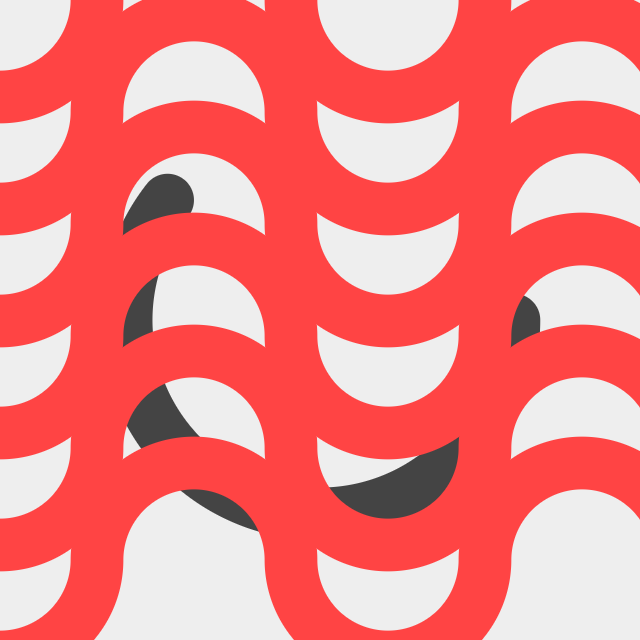
Write a WebGL 1 fragment shader that draws this pattern.

```glsl
precision highp float;
// Stacked red waves of semicircles over a dark round-capped arc on pale grey.

#define PAPER vec3(0.9333)
#define WAVE_RED vec3(1.0, 0.2667, 0.2667)
#define ARC_DARK vec3(0.2667)
#define PERIOD 0.6062      // width of one full wave
#define HALF_WIDTH 0.0412  // half the stroke width
#define ROW_GAP 0.175      // distance between waves
#define ROWS 6
#define ARC_RADIUS 0.303
#define ARC_SWEEP 3.808    // radians, clockwise from the right

uniform vec2 u_resolution;

// Stroke of alternating semicircles: trough at x = 0, crest half a period on.
float waveDistance(vec2 p) {
  float shift = p.y > 0.0 ? 0.0 : 0.5 * PERIOD;
  float x = mod(p.x + shift, PERIOD) - 0.5 * PERIOD;
  return abs(length(vec2(x, p.y)) - 0.25 * PERIOD) - HALF_WIDTH;
}

// Circular stroke with round caps.
float arcDistance(vec2 p) {
  float halfSweep = 0.5 * ARC_SWEEP;
  float c = cos(halfSweep);
  float s = sin(halfSweep);
  // Turn the middle of the arc onto the positive x axis.
  vec2 q = vec2(c * p.x - s * p.y, s * p.x + c * p.y);
  float angle = clamp(atan(q.y, q.x + 1e-6), -halfSweep, halfSweep);
  return length(q - ARC_RADIUS * vec2(cos(angle), sin(angle))) - HALF_WIDTH;
}

float coverage(float d, float pixel) {
  return clamp(0.5 - d / pixel, 0.0, 1.0);
}

void main() {
  float side = min(u_resolution.x, u_resolution.y);
  vec2 uv = gl_FragCoord.xy / side;
  float pixel = 1.0 / side;

  // Rows hang down from the top edge.
  float waves = 1.0;
  for (int i = 0; i < ROWS; i++) {
    float rowY = 1.0 - float(i) * ROW_GAP;
    waves = min(waves, waveDistance(vec2(uv.x, uv.y - rowY)));
  }

  // Arc lies behind the waves.
  vec3 color = mix(PAPER, ARC_DARK, coverage(arcDistance(uv - 0.5), pixel));
  color = mix(color, WAVE_RED, coverage(waves, pixel));
  gl_FragColor = vec4(color, 1.0);
}
```
